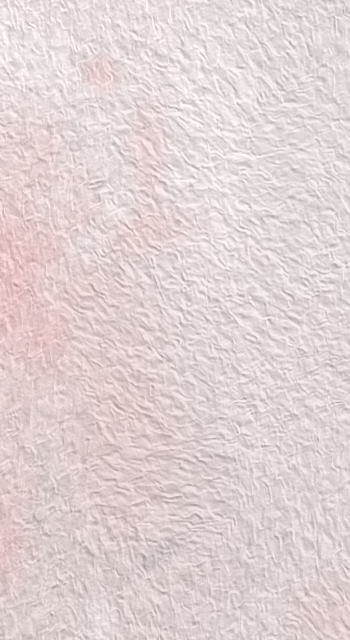
Give the GLSL for this texture, as a WebGL 1 fragment shader.

```glsl
precision highp float;
// Draws pale blush plaster: fine brushed grain in relief with soft rosy stains.

uniform vec2 u_resolution;

const vec3 WARM_WHITE = vec3(0.907, 0.870, 0.868);
const vec3 COOL_GREY = vec3(0.868, 0.838, 0.836);
const vec3 DUSTY_ROSE = vec3(0.862, 0.804, 0.804);
const vec3 BLUSH = vec3(0.900, 0.735, 0.742);
const vec3 SMUDGE = vec3(0.750, 0.708, 0.715);
const vec3 CHALK = vec3(0.938, 0.915, 0.913);

float hash(vec2 p) {
  return fract(sin(dot(p, vec2(127.1, 311.7))) * 43758.55);
}

vec2 hash2(vec2 p) {
  return vec2(hash(p), hash(p + 17.3));
}

mat2 rotation(float angle) {
  float c = cos(angle), s = sin(angle);
  return mat2(c, -s, s, c);
}

// Smooth value noise, 0 to 1
float noise(vec2 p) {
  vec2 cell = floor(p), f = fract(p);
  f = f * f * (3.0 - 2.0 * f);
  float low = mix(hash(cell), hash(cell + vec2(1.0, 0.0)), f.x);
  float high = mix(hash(cell + vec2(0.0, 1.0)), hash(cell + 1.0), f.x);
  return mix(low, high, f.y);
}

float layeredNoise(vec2 p) {
  float sum = 0.0, weight = 0.5;
  for (int i = 0; i < 4; i++) {
    sum += weight * noise(p);
    p = rotation(0.6) * p * 2.1 + 5.7;
    weight *= 0.5;
  }
  return sum / 0.9375;
}

// Lumps, creases and crumbs stretched along x, plus fine grit
float plasterHeight(vec2 p, float stretch) {
  vec2 warp = vec2(noise(p * 75.0), noise(p * 75.0 + 31.0)) - 0.5;
  vec2 q = p * vec2(1.0 / stretch, 1.0) + warp * 0.009;
  float lumps = noise(q * 92.0);
  float creases = 1.0 - abs(2.0 * noise(rotation(0.35) * q * 125.0 + 3.0) - 1.0);
  float crumbs = noise(rotation(-0.3) * q * 210.0 + 9.0);
  float grit = noise(rotation(0.8) * p * 300.0);
  return lumps * 0.42 + creases * 0.34 + crumbs * 0.34 + grit * 0.13;
}

// Shade from the height step towards the light, with brighter crests
float grainShade(vec2 p, mat2 brush, float stretch, vec2 lightStep) {
  float here = plasterHeight(brush * (p - lightStep), stretch);
  float lit = plasterHeight(brush * (p + lightStep), stretch);
  return here - lit + 0.12 * (here + lit - 1.26);
}

// Cellular trowel patches with their own directions, blended at equal contrast
float brushedRelief(vec2 p, float patchScale, vec2 lightStep) {
  vec2 cell = floor(p * patchScale);
  float sum = 0.0, power = 0.0;
  for (int y = -1; y <= 1; y++) {
    for (int x = -1; x <= 1; x++) {
      vec2 id = cell + vec2(float(x), float(y));
      vec2 toSeed = id + hash2(id) - p * patchScale;
      float weight = exp(-9.0 * dot(toSeed, toSeed));
      mat2 brush = rotation(2.15 + (hash(id + 4.0) - 0.5) * 2.2);
      float stretch = mix(1.1, 2.1, hash(id + 6.0));
      sum += weight * grainShade(p, brush, stretch, lightStep);
      power += weight * weight;
    }
  }
  return sum / sqrt(power + 1e-9);
}

// Soft elliptical stain with a ragged, brushed edge
float stain(vec2 p, vec2 center, vec2 radius, float angle) {
  vec2 d = rotation(angle) * (p - center) / radius;
  float ragged = layeredNoise(p * 16.0 + center * 40.0) - 0.5;
  return 1.0 - smoothstep(0.1, 1.6, length(d) + ragged * 0.9);
}

vec3 pigment(vec2 p) {
  float cloud = layeredNoise(p * 5.0 + 3.0) - 0.5;
  float fall = smoothstep(0.95, 0.1, p.y + cloud * 0.25);
  vec3 color = mix(WARM_WHITE, DUSTY_ROSE, fall);
  float coolSide = smoothstep(0.2, 0.5, p.x + cloud * 0.3);
  color = mix(color, COOL_GREY, coolSide * 0.65);

  float blush = 0.75 * stain(p, vec2(-0.03, 0.58), vec2(0.15, 0.22), 0.0);
  blush += 0.45 * stain(p, vec2(0.157, 0.885), vec2(0.032, 0.028), 0.0);
  blush += 0.35 * stain(p, vec2(0.235, 0.76), vec2(0.032, 0.090), 0.0);
  blush += 0.35 * stain(p, vec2(0.24, 0.635), vec2(0.080, 0.035), 0.2);
  blush += 0.50 * stain(p, vec2(0.005, 0.17), vec2(0.045, 0.095), -0.15);
  blush += 0.28 * stain(p, vec2(0.17, 0.38), vec2(0.090, 0.180), 0.0);
  blush += 0.28 * stain(p, vec2(0.54, 0.03), vec2(0.080, 0.070), 0.0);
  color = mix(color, BLUSH, min(blush, 0.75));

  float chalk = stain(p, vec2(0.34, 0.76), vec2(0.085, 0.19), 0.0);
  chalk += stain(p, vec2(0.03, 0.89), vec2(0.070, 0.080), 0.0);
  chalk += stain(p, vec2(0.155, 0.025), vec2(0.025, 0.040), 0.0);
  color = mix(color, CHALK, min(chalk * 0.45, 0.55));
  float smudge = stain(p, vec2(0.25, 0.135), vec2(0.055, 0.016), 0.6);
  return mix(color, SMUDGE, smudge * 0.45) + cloud * 0.02;
}

void main() {
  vec2 p = gl_FragCoord.xy / u_resolution.y;
  vec2 lightStep = 0.0015 * vec2(0.45, 0.89);
  float strength = mix(0.34, 0.50, layeredNoise(p * 6.0 + 20.0));
  float relief = strength * brushedRelief(p, 6.0, lightStep);
  gl_FragColor = vec4(pigment(p) + clamp(relief, -0.17, 0.09), 1.0);
}
```
